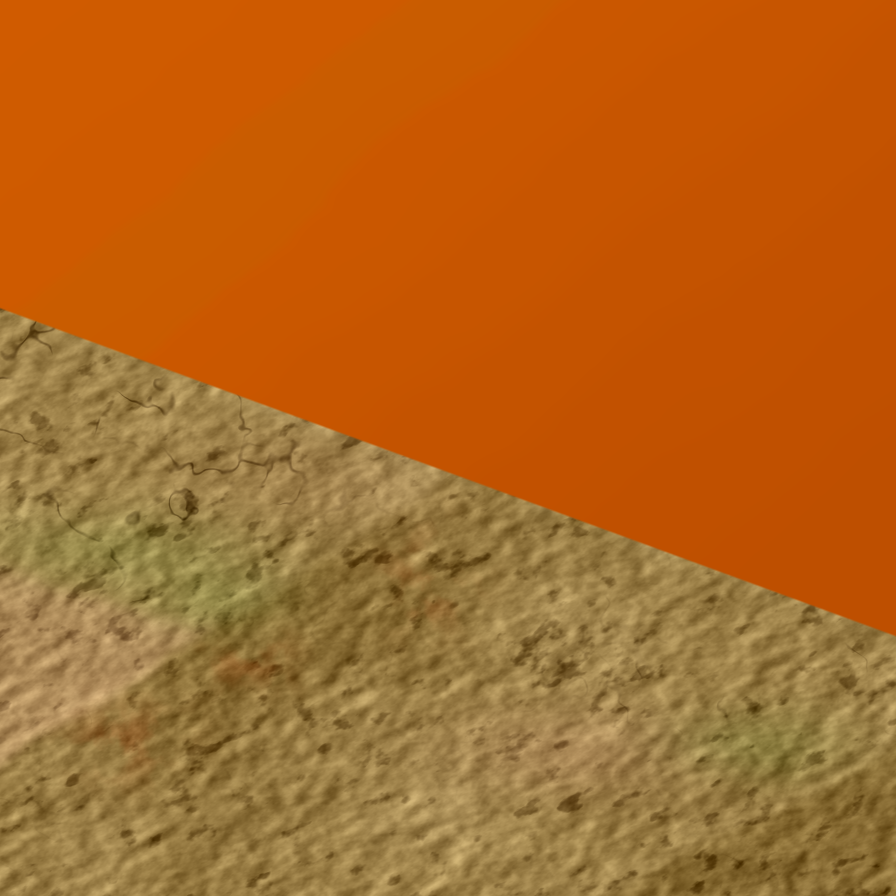
A three.js fragment shader for this texture:

```glsl
// A flat orange field above a weathered sandstone slab, split by a falling diagonal edge.
// The slab is layered value noise lit as relief, with slanted facets, soft stains,
// elongated pits and winding cracks; the orange is a faintly banded gradient.

#define EDGE_LEFT 0.656
#define EDGE_SLOPE -0.366
#define EDGE_SOFT 0.0016
#define STONE vec3(0.605, 0.495, 0.275)
#define ORANGE_LIGHT vec3(0.815, 0.358, 0.0)
#define ORANGE_DEEP vec3(0.745, 0.308, 0.0)
#define RELIEF 0.34
#define PIT_DEPTH 0.17
#define CRACK_DEPTH 0.15
#define GRAIN_ANGLE 0.5

varying vec2 vUv;

float hash(vec2 p) {
  vec3 q = fract(vec3(p.xyx) * 0.1031);
  q += dot(q, q.yzx + 33.33);
  return fract((q.x + q.y) * q.z);
}

float noise(vec2 p) {
  vec2 i = floor(p), f = fract(p);
  f = f * f * (3.0 - 2.0 * f);
  return mix(mix(hash(i), hash(i + vec2(1.0, 0.0)), f.x),
             mix(hash(i + vec2(0.0, 1.0)), hash(i + 1.0), f.x), f.y);
}

float fbm(vec2 p) {
  float sum = 0.0, amp = 0.5;
  for (int i = 0; i < 4; i++) {
    sum += amp * noise(p);
    p = mat2(1.6, 1.2, -1.2, 1.6) * p + 7.3;
    amp *= 0.5;
  }
  return sum;
}

// Soft round stain
float blob(vec2 p, vec2 center, vec2 radius) {
  vec2 d = (p - center) / radius;
  return exp(-dot(d, d));
}

// Signed height above a straight seam
float above(vec2 p, float start, float slope) {
  return p.y - start - slope * p.x;
}

vec3 orangeField(vec2 p) {
  float t = 0.6 * p.x + 0.75 * (1.0 - p.y) + 0.05 * (fbm(p * 7.0) - 0.5);
  float steps = t * 9.0;
  t = mix(t, (floor(steps) + smoothstep(0.35, 0.65, fract(steps))) / 9.0, 0.6);
  float band = smoothstep(0.24, 0.28, t) - smoothstep(0.35, 0.39, t);
  vec3 color = mix(ORANGE_LIGHT, ORANGE_DEEP, smoothstep(0.0, 1.1, t));
  return color + band * vec3(-0.012, 0.012, 0.0);
}

vec3 stoneSlab(vec2 p, float depth) {
  vec2 w = p + 0.025 * (vec2(fbm(p * 14.0), fbm(p * 14.0 + 31.0)) - 0.5);
  float ridge = above(w, 0.147, 0.628);
  float corner = above(w, -0.354, 0.52);
  float ledge = above(w, 0.368, -0.303);
  float upperLeft = smoothstep(-0.012, 0.012, ridge);

  // Facets and their shaded sides
  float shade = 0.018 * upperLeft;
  shade -= 0.075 * (1.0 - upperLeft) * exp(ridge * 7.0) * smoothstep(0.0, 0.25, p.x);
  shade -= 0.075 * smoothstep(0.012, -0.015, corner);
  shade += 0.025 * exp(-abs(ridge) * 90.0) * smoothstep(0.42, 0.3, p.x);
  shade += 0.03 * exp(-abs(corner) * 80.0);
  shade += 0.045 * blob(w, vec2(0.64, 0.30), vec2(0.09, 0.07));
  shade += 0.04 * blob(w, vec2(0.50, 0.09), vec2(0.09, 0.05));
  shade -= 0.035 * blob(w, vec2(0.39, 0.29), vec2(0.10, 0.06));
  shade += 0.11 * (fbm(p * 9.0 + 4.0) - 0.47);
  vec3 color = STONE + shade;

  // Moss, pink and rust stains
  float moss = blob(w, vec2(0.13, 0.39), vec2(0.15, 0.045))
             + blob(w, vec2(0.24, 0.33), vec2(0.08, 0.04))
             + blob(w, vec2(0.84, 0.17), vec2(0.10, 0.04));
  float pink = upperLeft * smoothstep(0.012, -0.02, ledge)
             + blob(w, vec2(0.66, 0.16), vec2(0.15, 0.05))
             + 0.5 * blob(w, vec2(0.36, 0.46), vec2(0.14, 0.06));
  float rust = blob(w, vec2(0.28, 0.26), vec2(0.05, 0.03))
             + blob(w, vec2(0.475, 0.345), vec2(0.05, 0.05))
             + blob(w, vec2(0.14, 0.175), vec2(0.06, 0.04));
  color += moss * vec3(-0.045, 0.012, -0.015);
  color += pink * vec3(0.045, 0.018, 0.045);
  color += rust * smoothstep(0.35, 0.65, fbm(p * 32.0)) * vec3(0.02, -0.055, -0.045);

  // Grain follows the slant of the slab
  float c = cos(GRAIN_ANGLE), s = sin(GRAIN_ANGLE);
  vec2 g = mat2(c, -s, s, c) * p;
  vec2 fine = g * vec2(48.0, 82.0);
  float relief = fbm(fine) - fbm(fine + vec2(0.35, -0.55));
  relief += 0.5 * (fbm(p * 26.0) - fbm(p * 26.0 + vec2(0.3, -0.4)));
  color += RELIEF * relief * vec3(1.0, 0.98, 0.85);

  float pits = smoothstep(0.59, 0.76, fbm(g * vec2(38.0, 66.0) + 19.0));
  color -= PIT_DEPTH * pits * vec3(1.0, 0.98, 0.8);

  // Winding cracks, strongest in the upper left and far right
  float winding = abs(fbm(w * 13.0 + 3.0) - 0.48);
  float cracks = smoothstep(0.022, 0.0, winding) * smoothstep(0.42, 0.62, fbm(p * 19.0 + 50.0));
  float worn = smoothstep(0.0, 0.12, ridge) * smoothstep(-0.02, 0.06, ledge)
             + blob(p, vec2(0.84, 0.25), vec2(0.14, 0.08));
  color -= CRACK_DEPTH * cracks * (0.2 + worn) * vec3(1.0, 0.97, 0.75);

  // Pale broken lip along the cut
  float lip = exp(-depth * 130.0);
  return color + lip * (0.09 * noise(p * 48.0) - 0.025) * vec3(0.8, 0.9, 1.0);
}

void main() {
  float height = above(vUv, EDGE_LEFT, EDGE_SLOPE) * inversesqrt(1.0 + EDGE_SLOPE * EDGE_SLOPE);
  vec3 stone = stoneSlab(vUv, max(-height, 0.0));
  float cut = smoothstep(-EDGE_SOFT, EDGE_SOFT, height);
  gl_FragColor = vec4(clamp(mix(stone, orangeField(vUv), cut), 0.0, 1.0), 1.0);
}
```
